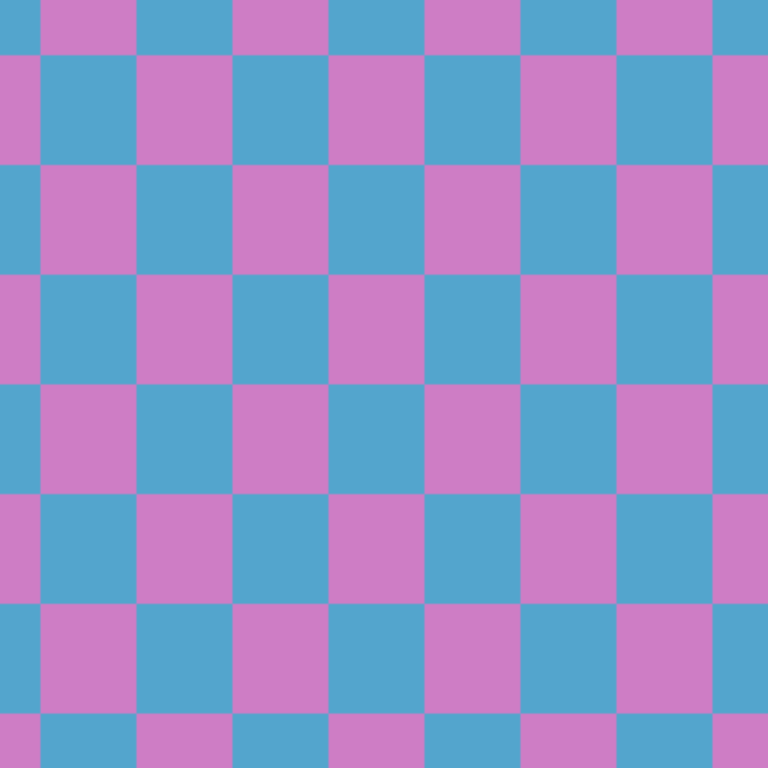
Write a three.js fragment shader that draws this pattern.

```glsl
varying vec2 vUv;

const vec2 CELLS = vec2(8.0, 7.0);          // cells across and up
const vec2 OFFSET = vec2(0.0527, 0.0709);   // first cell edges from the lower left
const float EDGE_SOFTNESS = 0.00195;        // half width of the colour transition
const vec3 PINK = vec3(0.807, 0.490, 0.773);
const vec3 BLUE = vec3(0.327, 0.647, 0.802);

// Distance to the nearest cell edge, with a sign that alternates per cell
vec2 signedEdgeDistance(vec2 p) {
  vec2 cell = (p - OFFSET) * CELLS;
  return (0.5 - abs(mod(cell + 0.5, 2.0) - 1.0)) / CELLS;
}

void main() {
  // Smoothed square wave along each axis, from -1 to 1
  vec2 wave = 2.0 * smoothstep(-EDGE_SOFTNESS, EDGE_SOFTNESS, signedEdgeDistance(vUv)) - 1.0;

  // The product of both waves gives the checkerboard
  float checker = 0.5 + 0.5 * wave.x * wave.y;
  gl_FragColor = vec4(mix(BLUE, PINK, checker), 1.0);
}
```
